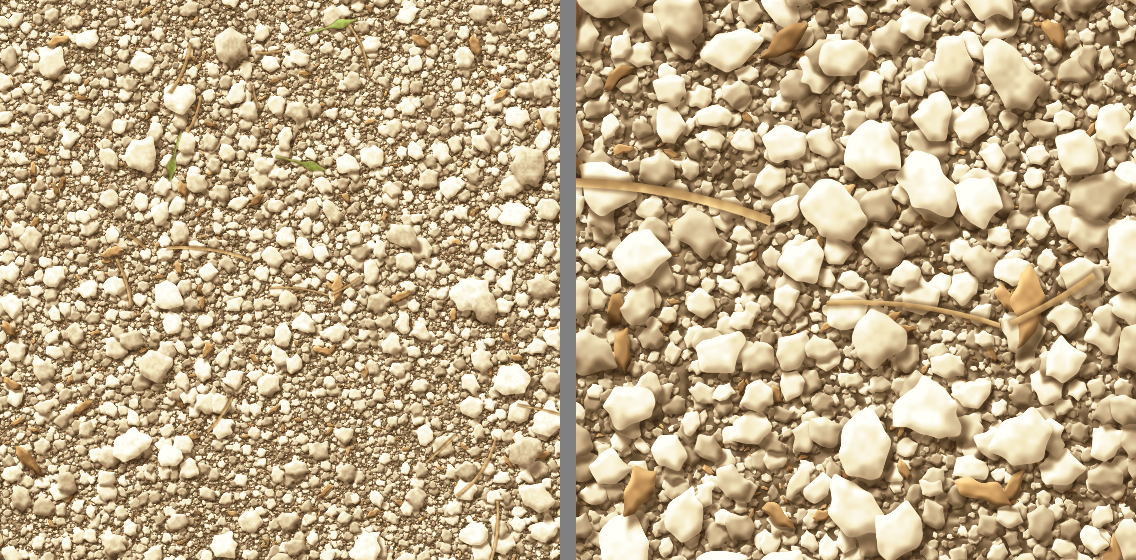
Left: the whole. Right: its middle third, enlarged.
A Shadertoy shader for this texture:

```glsl
// Sunlit pale gravel over brown soil, with grit, dry litter, straw and a few green shoots.

const int LAYERS = 6;
const float COARSE_CELLS = 14.0;      // cells across the canvas for the largest stones
const float CELL_RATIO = 1.65;        // each finer layer has this many times more cells
const float SHARE[LAYERS] = float[LAYERS](0.16, 0.58, 0.85, 0.90, 0.90, 0.88);
const float LITTER_SHARE = 0.07;
const vec2 LIGHT = vec2(-0.45, 0.89);
const float SHADOW_LENGTH = 0.30;     // in stone radii
const float SHADOW_DEPTH = 0.55;
const float FACET_CONTRAST = 0.32;
const int TWIGS = 18;
const int SHOOTS = 3;                 // the last twigs are green
const vec3 LITTER_TINT = vec3(1.06, 0.95, 0.78);
const vec3 STRAW_TINT = vec3(1.04, 0.97, 0.82);
const vec3 SHOOT_TINT = vec3(0.86, 1.06, 0.66);
const vec3 TONES[6] = vec3[6](
    vec3(0.19, 0.12, 0.06), vec3(0.38, 0.29, 0.18), vec3(0.57, 0.46, 0.33),
    vec3(0.79, 0.68, 0.52), vec3(0.96, 0.91, 0.75), vec3(1.00, 1.00, 0.97));

vec3 hash3(ivec3 cell) {
    uvec3 v = uvec3(cell + 4096) * 1664525u + 1013904223u;
    v.x += v.y * v.z; v.y += v.z * v.x; v.z += v.x * v.y;
    v ^= v >> 16u;
    v.x += v.y * v.z; v.y += v.z * v.x; v.z += v.x * v.y;
    return vec3(v >> 8u) * exp2(-24.0);
}

float valueNoise(vec2 p) {
    ivec2 c = ivec2(floor(p));
    vec2 f = fract(p);
    f = f * f * (3.0 - 2.0 * f);
    float low = mix(hash3(ivec3(c, 77)).x, hash3(ivec3(c + ivec2(1, 0), 77)).x, f.x);
    float high = mix(hash3(ivec3(c + ivec2(0, 1), 77)).x, hash3(ivec3(c + 1, 77)).x, f.x);
    return mix(low, high, f.y);
}

mat2 rotation(float a) {
    return mat2(cos(a), sin(a), -sin(a), cos(a));
}

vec3 toneColour(float tone) {
    float x = clamp(tone, 0.0, 1.0) * 5.0;
    int i = min(int(x), 4);
    return mix(TONES[i], TONES[i + 1], x - float(i));
}

// Rounded random polygon of unit size: x = distance, yz = direction of nearest facet
vec3 stoneShape(vec2 q, ivec3 id) {
    float dist = -2.0;
    vec2 facet = vec2(0.0);
    for (int i = 0; i < 6; i++) {
        vec3 h = hash3(ivec3(id.xy, 100 + id.z * 8 + i));
        float a = (float(i) + 0.5 * h.x) * 1.0472;
        vec2 dir = vec2(cos(a), sin(a));
        float side = dot(q, dir) - mix(0.78, 1.0, h.y);
        float w = clamp(0.5 + 0.5 * (side - dist) / 0.14, 0.0, 1.0);
        dist = mix(dist, side, w) + 0.14 * w * (1.0 - w);
        facet = mix(facet, dir, w);
    }
    return vec3(dist, facet);
}

// One layer of scattered stones painted over the current tone and tint
void addStones(vec2 uv, int layer, float px, float grain, inout float tone, inout vec3 tint) {
    float cells = COARSE_CELLS * pow(CELL_RATIO, float(layer));
    float fineness = float(layer) / float(LAYERS - 1);
    vec2 p = uv * cells;
    vec2 wobble = 0.14 * (vec2(valueNoise(p * 4.0), valueNoise(p * 4.0 + 37.0)) - 0.5);
    for (int k = 0; k < 9; k++) {
        ivec3 id = ivec3(ivec2(floor(p)) + ivec2(k % 3 - 1, k / 3 - 1), layer);
        vec3 place = hash3(id);
        vec3 look = hash3(id + ivec3(0, 0, 40));
        float radius = mix(0.31, 0.52, place.z);
        vec2 q = (p + wobble - vec2(id.xy) - 0.5 - 0.8 * (place.xy - 0.5)) / radius;
        if (dot(q, q) > 3.6) continue;

        // Coarse stones thin out where bare soil shows
        float soil = valueNoise((vec2(id.xy) + 0.5) / cells * 5.0 + 11.0);
        float packed = mix(smoothstep(0.2, 0.55, soil), 1.0, fineness);
        if (hash3(id + ivec3(0, 0, 60)).x > SHARE[layer] * mix(0.4, 1.0, packed)) continue;

        bool litter = look.z < LITTER_SHARE;
        mat2 turn = rotation(6.2832 * look.y);
        vec2 stretch = vec2(1.0, 1.0 / (litter ? 0.4 : mix(0.66, 1.0, fract(look.z * 17.0))));
        vec3 body = stoneShape(turn * q * stretch, id);
        float shade = stoneShape(turn * (q + LIGHT * SHADOW_LENGTH) * stretch, id).x;
        tone *= 1.0 - SHADOW_DEPTH * smoothstep(0.22, -0.12, shade);

        float edge = px * cells / radius;
        float cover = smoothstep(edge, -edge, body.x);
        float slope = 1.0 - smoothstep(0.04, 0.55, -body.x);
        float lit = dot(body.yz * turn, LIGHT) * slope;
        float base = mix(0.98 - 0.28 * look.x * look.x, 0.90 - 0.48 * look.x, fineness);
        if (litter) base = mix(0.4, 0.65, look.x);
        float surface = base + FACET_CONTRAST * lit - 0.05 * slope + 0.24 * (grain - 0.5);
        tone = mix(tone, surface, cover);
        tint = mix(tint, litter ? LITTER_TINT : vec3(1.0), cover);
    }
}

// Thin bent stems, the green ones with a small leaf
void addTwigs(vec2 uv, float aspect, float px, float grain, inout float tone, inout vec3 tint) {
    for (int i = 0; i < TWIGS; i++) {
        vec3 place = hash3(ivec3(i, 5, 900));
        vec3 form = hash3(ivec3(i, 9, 901));
        bool shoot = i >= TWIGS - SHOOTS;
        float halfLength = shoot ? 0.045 : mix(0.02, 0.085, form.x * form.x);
        vec2 q = rotation(6.2832 * place.z) * (uv - place.xy * vec2(aspect, 1.0));
        float bend = (form.y - 0.5) * 7.0;
        float across = (q.y - bend * q.x * q.x) / sqrt(1.0 + 4.0 * bend * bend * q.x * q.x);
        float width = mix(0.0014, 0.0028, form.z);
        if (shoot) width += 0.007 * exp(-pow((q.x - 0.02) / 0.013, 2.0));
        float dist = max(abs(across) - width, abs(q.x) - halfLength);
        float cover = smoothstep(px, -px, dist);
        tone *= 1.0 - 0.4 * smoothstep(0.004, 0.0, dist);
        float surface = 0.5 + 0.12 * form.x + 0.12 * across / width + 0.3 * (grain - 0.5);
        tone = mix(tone, surface, cover);
        tint = mix(tint, shoot ? SHOOT_TINT : STRAW_TINT, cover);
    }
}

void mainImage(out vec4 fragColor, in vec2 fragCoord) {
    vec2 uv = fragCoord / iResolution.y;
    float px = 0.7 / iResolution.y;
    float grain = 0.55 * valueNoise(uv * 110.0) + 0.45 * valueNoise(uv * 260.0 + 19.0);

    // Crumbly soil
    float tone = 0.12 + 0.45 * valueNoise(uv * 300.0 + 53.0) * (0.5 + grain);
    vec3 tint = vec3(1.0);

    for (int layer = LAYERS - 1; layer >= 0; layer--)
        addStones(uv, layer, px, grain, tone, tint);
    addTwigs(uv, iResolution.x / iResolution.y, px, grain, tone, tint);

    fragColor = vec4(clamp(toneColour(tone) * tint, 0.0, 1.0), 1.0);
}
```
